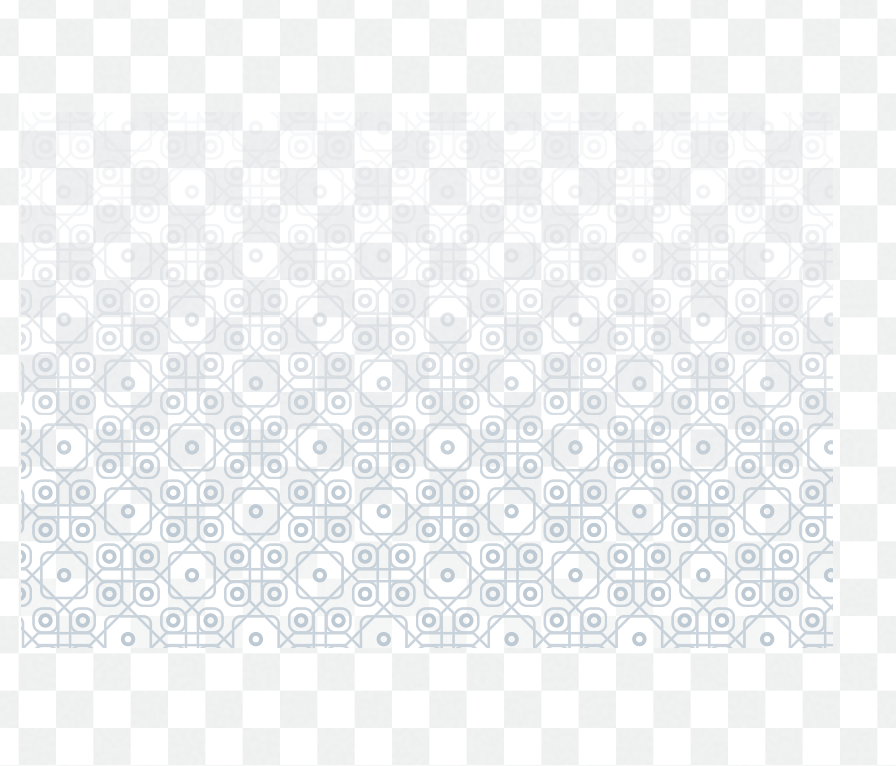
A Shadertoy shader for this pattern:

```glsl
// Layout, in checker squares (24 across the canvas, y measured downward)
const float SQUARES_ACROSS = 24.0;
const vec2 PANEL_MIN = vec2(0.56, 3.0);
const vec2 PANEL_MAX = vec2(22.31, 17.36);
const vec2 LATTICE_ORIGIN = vec2(3.43, 17.12);
const float NODE_STEP = 1.712;
const float RING_OFFSET = 0.5;
const float RING_RADIUS = 0.14;
const float RING_HALF_WIDTH = 0.052;
const float LINE_HALF_WIDTH = 0.035;
const float RAIL_OFFSET = 0.16;
const float GRAIN_SCALE = 7.0;
const float GRAIN_AMOUNT = 0.012;

// Colours
const vec3 WHITE = vec3(1.0);
const vec3 CHECK_GRAY = vec3(0.938, 0.942, 0.942);
const vec3 PANEL_GRAY = vec3(0.928, 0.933, 0.941);
const vec3 INK_PALE = vec3(0.83, 0.84, 0.86);
const vec3 INK_DEEP = vec3(0.73, 0.78, 0.82);

vec2 gradientAt(vec2 cell) {
    float angle = 6.2832 * fract(sin(dot(cell, vec2(127.1, 311.7))) * 4375.85);
    return vec2(cos(angle), sin(angle));
}

float gradientNoise(vec2 p) {
    vec2 i = floor(p), f = fract(p), u = f * f * (3.0 - 2.0 * f);
    vec2 e = vec2(1.0, 0.0);
    float low = mix(dot(gradientAt(i), f),
                    dot(gradientAt(i + e), f - e), u.x);
    float high = mix(dot(gradientAt(i + e.yx), f - e.yx),
                     dot(gradientAt(i + 1.0), f - 1.0), u.x);
    return mix(low, high, u.y);
}

float segment(vec2 p, vec2 a, vec2 b) {
    vec2 d = b - a;
    return length(p - a - d * clamp(dot(p - a, d) / dot(d, d), 0.0, 1.0));
}

float roundedBox(vec2 p, float halfSize, float radius) {
    vec2 q = abs(p) - halfSize + radius;
    return length(max(q, 0.0)) + min(max(q.x, q.y), 0.0) - radius;
}

// Straight rail that bends diagonally to the crossing on the node border
float rail(vec2 p) {
    float border = 0.5 * NODE_STEP;
    vec2 bend = vec2(border - RAIL_OFFSET, RAIL_OFFSET);
    return min(segment(p, vec2(0.0, RAIL_OFFSET), bend),
               segment(p, bend, vec2(border, 0.0)));
}

float coverage(float d, float halfWidth, float pixel) {
    return 1.0 - smoothstep(-0.6 * pixel, 0.6 * pixel, d - halfWidth);
}

// Alternating nodes: one ring in a star, or four rings around crossed rails
float ornament(vec2 p, float pixel) {
    vec2 g = (p - LATTICE_ORIGIN) / NODE_STEP;
    vec2 node = floor(g + 0.5);
    vec2 a = abs(g - node) * NODE_STEP;
    bool single = mod(node.x + node.y, 2.0) < 0.5;
    float lines, ring;
    if (single) {
        float diamond = abs(a.x + a.y - 0.5 * NODE_STEP) * 0.7071;
        lines = min(diamond, abs(roundedBox(a, 0.61, 0.2)));
        ring = abs(length(a) - RING_RADIUS);
    } else {
        vec2 q = a - RING_OFFSET;
        lines = min(rail(a), rail(a.yx));
        lines = min(lines, abs(roundedBox(q, 0.32, 0.24)));
        ring = abs(length(q) - RING_RADIUS);
    }
    return max(0.8 * coverage(lines, LINE_HALF_WIDTH, pixel),
               coverage(ring, RING_HALF_WIDTH, pixel));
}

void mainImage(out vec4 fragColor, in vec2 fragCoord) {
    float pixel = SQUARES_ACROSS / iResolution.x;
    vec2 p = vec2(fragCoord.x, iResolution.y - fragCoord.y) * pixel;

    // Panel mask and its downward fade
    vec2 edge = min(p - PANEL_MIN, PANEL_MAX - p);
    float panel = smoothstep(-0.5 * pixel, 0.5 * pixel, min(edge.x, edge.y));
    float depth = clamp((p.y - PANEL_MIN.y) / (PANEL_MAX.y - PANEL_MIN.y), 0.0, 1.0);

    // Checkerboard with smoothed borders and faint grain
    vec2 wave = abs(fract(p * 0.5) - 0.5) * 2.0 - 0.5;
    vec2 side = clamp(wave / pixel, -0.5, 0.5) * 2.0;
    float gray = 0.5 - 0.5 * side.x * side.y;
    vec3 tint = mix(CHECK_GRAY, PANEL_GRAY, panel * (1.0 - depth));
    tint += GRAIN_AMOUNT * gradientNoise(p * GRAIN_SCALE);
    gray *= 1.0 - 0.4 * panel * smoothstep(0.55, 1.0, depth);
    vec3 color = mix(WHITE, tint, gray);

    // Ink grows stronger and bluer toward the bottom
    float strength = mix(0.22, 0.95, smoothstep(0.0, 0.85, depth));
    vec3 ink = mix(INK_PALE, INK_DEEP, smoothstep(0.1, 0.7, depth));
    color = mix(color, ink, ornament(p, pixel) * strength * panel);
    fragColor = vec4(color, 1.0);
}
```
